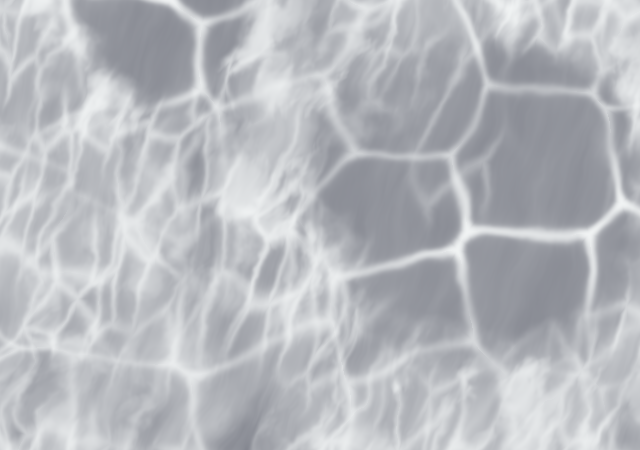
Write a WebGL 2 fragment shader that draws this texture.

```glsl
#version 300 es
precision highp float;

uniform vec2 u_resolution;
out vec4 fragColor;

const vec3 SHADE = vec3(0.455, 0.465, 0.505);
const vec3 GLOW = vec3(0.965, 0.975, 0.975);
const vec2 HOLLOW_CENTER = vec2(1.10, 0.51);
const vec2 HOLLOW_RADII = vec2(0.37, 0.35);
const vec2 CORNER_CENTER = vec2(0.34, 1.02);
const vec2 CORNER_RADII = vec2(0.23, 0.20);
const float STRAND_SCALE = 3.5;
const float STRAND_WIDTH = 0.036;
const float LEAN = 0.28;
const float EXPOSURE = 1.08;

// Integer hash giving two values in 0..1
vec2 hash2(vec2 cell) {
  uvec2 v = uvec2(ivec2(cell) + 4096);
  v = v * 1664525u + 1013904u;
  v.x += v.y * 1664525u;
  v.y += v.x * 1664525u;
  v ^= v >> 16u;
  v.x += v.y * 1664525u;
  v.y += v.x * 1664525u;
  v ^= v >> 16u;
  return vec2(v & 65535u) / 65535.0;
}

float noise(vec2 p) {
  vec2 i = floor(p), f = fract(p);
  f = f * f * (3.0 - 2.0 * f);
  return mix(mix(hash2(i).x, hash2(i + vec2(1, 0)).x, f.x),
             mix(hash2(i + vec2(0, 1)).x, hash2(i + vec2(1, 1)).x, f.x), f.y);
}

float fbm(vec2 p) {
  float sum = 0.0, gain = 0.53;
  for (int i = 0; i < 4; i++) {
    sum += gain * noise(p);
    p = mat2(1.6, 1.2, -1.2, 1.6) * p + 7.3;
    gain *= 0.5;
  }
  return sum;
}

vec2 warp(vec2 p, float frequency) {
  return vec2(fbm(p * frequency), fbm(p * frequency + 31.7)) - 0.5;
}

// Distances to the nearest and second nearest cell walls
vec2 wallDistances(vec2 p) {
  vec2 base = floor(p), nearest = vec2(9.0);
  for (int k = 0; k < 9; k++) {
    vec2 cell = base + vec2(k % 3 - 1, k / 3 - 1);
    vec2 offset = cell + 0.1 + 0.8 * hash2(cell) - p;
    if (dot(offset, offset) < dot(nearest, nearest)) nearest = offset;
  }
  vec2 walls = vec2(9.0);
  for (int k = 0; k < 25; k++) {
    vec2 cell = base + vec2(k % 5 - 2, k / 5 - 2);
    vec2 offset = cell + 0.1 + 0.8 * hash2(cell) - p;
    vec2 span = offset - nearest;
    if (dot(span, span) < 1e-5) continue;
    float d = dot(0.5 * (offset + nearest), normalize(span));
    walls = d < walls.x ? vec2(d, walls.x) : vec2(walls.x, min(walls.y, d));
  }
  return walls;
}

// Soft threads with a halo; knots brighten where threads meet
float web(vec2 p, float width, float knot) {
  vec2 d = wallDistances(p) / width;
  float thread = exp(-d.x * d.x) + 0.22 * exp(-0.7 * d.x);
  return thread + knot * exp(-0.3 * dot(d, d));
}

float ellipseField(vec2 p, vec2 center, vec2 radii) {
  return length((p - center) / radii) - 1.0;
}

void main() {
  vec2 p = gl_FragCoord.xy / u_resolution.y;
  vec2 broad = warp(p, 3.2);
  vec2 fine = warp(p + 5.0, 11.0);

  // Open hollows inside the dense growth
  vec2 bent = p + 0.32 * broad + 0.07 * fine;
  float hollow = min(ellipseField(bent, HOLLOW_CENTER, HOLLOW_RADII),
                     ellipseField(bent, CORNER_CENTER, CORNER_RADII));
  float dense = smoothstep(-0.12, 0.22, hollow);
  float rim = exp(-pow((hollow - 0.22) / 0.24, 2.0));

  // Leaning coordinates for drawn-out veils
  vec2 q = p - vec2(LEAN * p.y, 0.0) + 0.09 * broad + 0.035 * fine;
  float streaks = fbm(q * vec2(24.0, 4.0));
  float mist = fbm(q * vec2(7.0, 4.0) + 13.0);

  // Long strands across the hollows
  float strength = 0.35 + 0.65 * smoothstep(0.3, 0.6, noise(p * 4.0 + 2.0));
  float strands = strength * web((p + 0.10 * broad + 0.012 * fine) * STRAND_SCALE + 0.4, STRAND_WIDTH, 1.1);
  float faint = web(q * vec2(7.5, 3.2) + 17.0, 0.075, 0.2) * smoothstep(0.4, 0.75, noise(p * 5.0 + 9.0));

  // Tangled layers in the growth
  float tangle = web(q * vec2(14.0, 7.0) + 3.0, 0.10, 0.35) * smoothstep(0.25, 0.75, noise(p * 7.0 + 21.0));
  tangle += 0.8 * web((q + 0.02 * fine) * vec2(9.0, 4.2) + 41.0, 0.075, 0.4) * smoothstep(0.2, 0.7, noise(p * 6.0 + 33.0));
  float clumps = smoothstep(0.46, 0.78, fbm(q * vec2(15.0, 10.0) + 50.0));

  float light = 0.13 + 0.20 * streaks + 0.28 * faint;
  light += strands * mix(1.15, 0.42, dense);
  light += dense * (0.85 * mist - 0.12 + 0.30 * (streaks - 0.4) + 0.52 * tangle);
  light += clumps * (0.35 * dense + 0.75 * rim * dense);

  float tone = 1.0 - exp(-EXPOSURE * max(light, 0.0));
  fragColor = vec4(mix(SHADE, GLOW, tone), 1.0);
}
```
